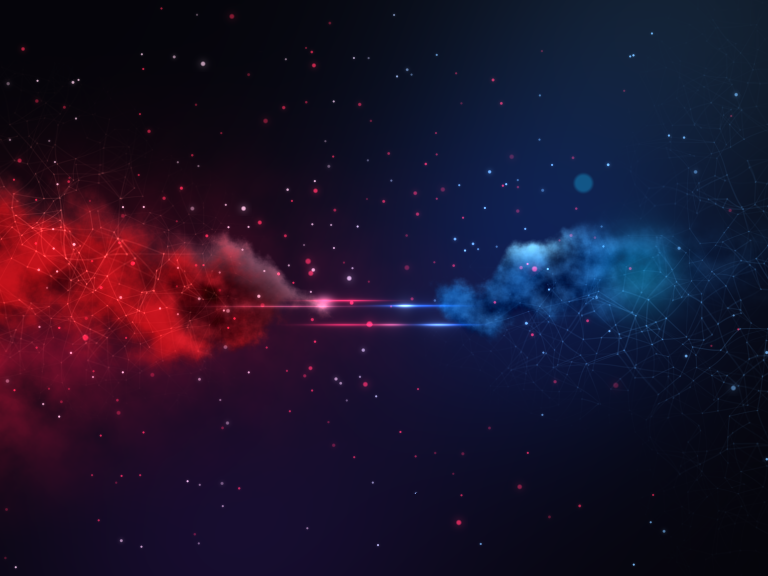
Write a Shadertoy shader that draws this background.

```glsl
vec2 hash2(vec2 p) {
    p = vec2(dot(p, vec2(127.1, 311.7)), dot(p, vec2(269.5, 183.3)));
    return fract(sin(p) * 43758.55);
}

float gradientNoise(vec2 p) {
    vec2 i = floor(p), f = fract(p), e = vec2(1, 0);
    vec2 u = f * f * f * (f * (f * 6.0 - 15.0) + 10.0);
    float a = dot(hash2(i) * 2.0 - 1.0, f);
    float b = dot(hash2(i + e.xy) * 2.0 - 1.0, f - e.xy);
    float c = dot(hash2(i + e.yx) * 2.0 - 1.0, f - e.yx);
    float d = dot(hash2(i + 1.0) * 2.0 - 1.0, f - 1.0);
    return mix(mix(a, b, u.x), mix(c, d, u.x), u.y);
}

float fbm(vec2 p) {
    float sum = 0.0, amp = 0.6;
    for (int i = 0; i < 6; i++) {
        sum += amp * gradientNoise(p);
        p = mat2(1.6, 1.2, -1.2, 1.6) * p + 7.3;
        amp *= 0.53;
    }
    return sum;
}

float glow(vec2 p, vec2 center, vec2 size) {
    p = (p - center) / size;
    return exp(-dot(p, p));
}

float streak(vec2 p, vec2 center, float len) {
    p = abs(p - center);
    return exp(-p.x * p.x / (len * len)) * (exp(-p.y / 0.0017) + 0.18 * exp(-p.y / 0.009));
}

float segment(vec2 p, vec2 a, vec2 b) {
    p -= a;
    b -= a;
    return length(p - b * clamp(dot(p, b) / dot(b, b), 0.0, 1.0));
}

// Web of thin lines and nodes joining jittered grid points
float mesh(vec2 p, float cells) {
    vec2 q = p * cells, id = floor(q);
    float px = cells / iResolution.y, sum = 0.0;
    for (int k = 0; k < 9; k++) {
        vec2 cell = id + vec2(k % 3, k / 3) - 1.0;
        vec2 a = cell + hash2(cell);
        sum += 0.6 * (1.0 - smoothstep(0.0012 * cells, 0.0012 * cells + px, length(q - a)));
        for (int n = 0; n < 4; n++) {
            vec2 next = cell + (n == 3 ? vec2(-1, 1) : vec2(n != 1, n != 0));
            vec2 b = next + hash2(next);
            float fade = 1.0 - smoothstep(0.6, 1.7, distance(a, b));
            sum += fade * (1.0 - smoothstep(0.0, 0.0005 * cells + px, segment(q, a, b)));
        }
    }
    return sum;
}

float webs(vec2 p, float mask) {
    if (mask < 0.02) return 0.0;
    p += 0.025 * vec2(gradientNoise(p * 9.0), gradientNoise(p * 9.0 + 31.0));
    float sum = 0.0;
    for (float i = 0.0; i < 3.0; i++) {
        p = mat2(0.8, 0.6, -0.6, 0.8) * p + 3.7;
        sum += mesh(p, 14.0 + 7.0 * i) * (0.7 - 0.12 * i);
    }
    return sum * mask;
}

// Scattered sparks, from fine dust to soft discs
vec3 sparks(vec2 p) {
    vec3 sum = vec3(0);
    float band = glow(p, vec2(0.4, 0.52), vec2(0.5, 0.38)) + 0.5 * glow(p, vec2(0.95, 0.7), vec2(0.3, 0.25));
    for (float i = 0.0; i < 4.0; i++) {
        vec2 q = p * (27.0 - 5.5 * i) + i * 17.0, id = floor(q);
        vec2 r = hash2(id + 5.0), kind = hash2(id + 91.0);
        float d = length(fract(q) - 0.2 - 0.6 * r) / (27.0 - 5.5 * i);
        float radius = 0.0012 + 0.0016 * i * kind.y;
        float disc = 1.0 - smoothstep(radius * 0.5, radius + 1.0 / iResolution.y, d);
        vec3 pale = mix(vec3(0.8, 0.65, 0.72), vec3(0.45, 0.7, 0.9), smoothstep(0.55, 0.8, p.x));
        vec3 tint = mix(pale, vec3(0.75, 0.12, 0.22), step(0.5, r.y + 0.15 * i - 0.1));
        float lit = step(kind.x, 0.03 + 0.24 * band) * (0.3 + 0.6 * r.x);
        sum += tint * lit * (disc + 0.18 * exp(-d * d / (radius * radius * 6.0)));
    }
    return sum;
}

void mainImage(out vec4 fragColor, in vec2 fragCoord) {
    vec2 p = fragCoord / iResolution.y;
    p.x += 0.6667 - 0.5 * iResolution.x / iResolution.y;
    float x = p.x, y = p.y;
    float n = fbm(p * 9.0), relief = n - fbm(p * 9.0 + vec2(0.06, 0.2));

    // Night backdrop and colored haze
    vec3 col = vec3(0.018, 0.016, 0.038);
    col += vec3(0.055, 0.11, 0.15) * glow(p, vec2(1.18, 0.97), vec2(0.42, 0.35));
    col += vec3(0.01, 0.075, 0.21) * glow(p, vec2(0.95, 0.58), vec2(0.3, 0.3));
    col += vec3(0.065, 0.03, 0.13) * glow(p, vec2(0.38, 0.04), vec2(0.4, 0.32));
    col += vec3(0.02, 0.02, 0.07) * glow(p, vec2(0.75, 0.4), vec2(0.4, 0.4));
    col += vec3(0.26, 0.015, 0.06) * glow(p, vec2(0.18, 0.48), vec2(0.4, 0.2)) * (1.0 + n);
    col += vec3(0.25, 0.02, 0.05) * glow(p, vec2(0.0, 0.33), vec2(0.16, 0.15)) * (1.0 + 1.5 * n);

    // Red cloud, tapering to a nose on the right
    float top = 0.72 - 0.33 * x - 0.06 * smoothstep(0.48, 0.58, x);
    float bottom = 0.375 + 0.02 * sin(x * 18.0) + 0.09 * smoothstep(0.4, 0.58, x);
    float depth = min(min(top - y, y - bottom), 0.575 - x) + 0.09 * n;
    float nose = smoothstep(0.25, 0.42, x);
    float mask = smoothstep(0.0, mix(0.1, 0.03, nose), depth);
    vec3 red = mix(vec3(0.24, 0.015, 0.05), vec3(0.8, 0.07, 0.1), smoothstep(-0.35, 0.35, n + 0.1 - 0.35 * nose));
    float rim = 1.0 - smoothstep(0.0, 0.1, top - y + 0.09 * n);
    red += vec3(0.3, 0.34, 0.4) * rim * (0.4 + 0.6 * nose) + vec3(0.4, 0.2, 0.25) * relief * (0.3 + nose);
    col = mix(col, max(red, 0.0), mask * 0.9);

    // Blue cloud, dissolving toward the right
    top = 0.5 + 0.095 * smoothstep(0.83, 0.89, x) + 0.04 * smoothstep(0.93, 1.05, x);
    bottom = 0.4 + 0.07 * (1.0 - smoothstep(0.75, 0.82, x)) + 0.03 * smoothstep(0.84, 0.9, x);
    depth = min(min(top - y, y - bottom), x - 0.755) + 0.09 * n;
    float fade = 1.0 - smoothstep(0.93, 1.25, x + 0.4 * (0.5 - y));
    mask = smoothstep(0.0, 0.035 + 0.1 * smoothstep(0.95, 1.1, x), depth) * mix(0.2, 0.95, fade);
    vec3 blue = mix(vec3(0.02, 0.1, 0.27), vec3(0.1, 0.38, 0.7), smoothstep(-0.3, 0.35, n + 0.9 * (y - 0.48)));
    blue += vec3(0.4, 0.5, 0.4) * glow(p, vec2(0.92, 0.585), vec2(0.07, 0.035));
    blue += vec3(0.35, 0.5, 0.55) * relief;
    col = mix(col, max(blue, 0.0), mask);
    col += vec3(0.02, 0.24, 0.24) * glow(p, vec2(1.11, 0.525), vec2(0.065, 0.07));
    col += vec3(0.01, 0.2, 0.22) * (1.0 - smoothstep(0.012, 0.02, distance(p, vec2(1.013, 0.682))));

    // Fine webs over both clouds
    float left = glow(p, vec2(0.04, 0.58), vec2(0.16, 0.16)) + glow(p, vec2(0.25, 0.5), vec2(0.12, 0.11));
    float right = glow(p, vec2(1.06, 0.43), vec2(0.17, 0.09)) + 0.7 * glow(p, vec2(1.28, 0.5), vec2(0.12, 0.3));
    col += vec3(0.4, 0.22, 0.2) * 0.55 * webs(p, min(left, 1.0));
    col += vec3(0.2, 0.36, 0.48) * 0.42 * webs(p + 5.0, min(right, 1.0));

    // Light streaks across the gap
    col += vec3(0.9, 0.15, 0.3) * (streak(p, vec2(0.6, 0.478), 0.06) + 0.9 * streak(p, vec2(0.6, 0.436), 0.06));
    col += vec3(0.9, 0.4, 0.55) * (0.5 * streak(p, vec2(0.5, 0.468), 0.1) + 0.8 * streak(p, vec2(0.68, 0.436), 0.025));
    col += vec3(0.15, 0.45, 1.0) * (streak(p, vec2(0.72, 0.469), 0.06) + 0.8 * streak(p, vec2(0.77, 0.436), 0.05));
    col += vec3(0.7, 0.8, 0.9) * (streak(p, vec2(0.703, 0.469), 0.015) + 0.6 * streak(p, vec2(0.76, 0.436), 0.025));
    col += vec3(0.7, 0.4, 0.5) * glow(p, vec2(0.562, 0.474), vec2(0.016, 0.012));

    col += sparks(p);
    fragColor = vec4(clamp(col, 0.0, 1.0), 1.0);
}
```
